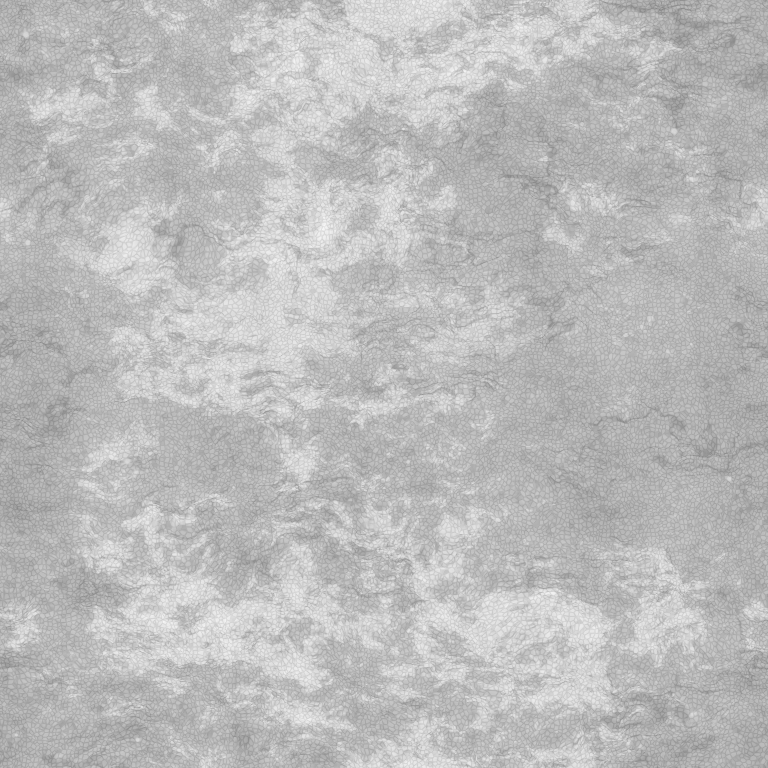
A Shadertoy shader for this texture:

```glsl
// Worn pale grey leather: cloudy tone, ragged scuffed patches, thin wavy
// creases and a fine cellular grain. All noise wraps on whole lattice
// periods, so the square tiles without a seam.
#define BASE_TONE 0.723
#define CLOUD_AMOUNT 0.16
#define STREAK_AMOUNT 0.07
#define SCUFF_AMOUNT 0.068
#define SCUFF_LEVEL 0.665
#define FLAKE_AMOUNT 0.2
#define GRAIN_CELLS 190.0
#define GRAIN_AMOUNT 0.078
#define CELL_TINT 0.04
#define CREASE_AMOUNT 0.13
#define FLECK_CELLS 14.0

vec2 hash2(vec2 p) {
    vec3 q = fract(p.xyx * vec3(0.1031, 0.1030, 0.0973));
    q += dot(q, q.yzx + 33.33);
    return fract((q.xx + q.yz) * q.zy);
}

// Value noise that wraps after "period" lattice cells
float noise(vec2 p, vec2 period, float seed) {
    vec2 i = floor(p), f = fract(p);
    f = f * f * f * (f * (f * 6.0 - 15.0) + 10.0);
    vec2 lo = mod(i, period) + seed, hi = mod(i + 1.0, period) + seed;
    float bottom = mix(hash2(lo).x, hash2(vec2(hi.x, lo.y)).x, f.x);
    float top = mix(hash2(vec2(lo.x, hi.y)).x, hash2(hi).x, f.x);
    return mix(bottom, top, f.y);
}

float fbm(vec2 uv, vec2 period, float gain, float seed) {
    float sum = 0.0, total = 0.0, weight = 1.0;
    for (int k = 0; k < 5; k++) {
        sum += weight * noise(uv * period, period, seed);
        total += weight;
        weight *= gain;
        period *= 2.0;
        seed += 17.3;
    }
    return sum / total;
}

// Cellular grain: x = gap between the two nearest points, y = cell tint
vec2 grain(vec2 uv) {
    vec2 p = uv * GRAIN_CELLS, cell = floor(p);
    float nearest = 9.0, second = 9.0, tint = 0.0;
    for (int y = -1; y <= 1; y++)
    for (int x = -1; x <= 1; x++) {
        vec2 c = cell + vec2(x, y);
        vec2 h = hash2(mod(c, GRAIN_CELLS) + 7.1);
        float d = length(c + h - p);
        second = min(second, max(nearest, d));
        if (d < nearest) { nearest = d; tint = h.x; }
    }
    return vec2(second - nearest, tint);
}

// Thin dark lines where stretched noise crosses its middle value
float crease(vec2 uv, vec2 period, float seed) {
    float n = noise(uv * period, period, seed);
    n += 0.4 * (noise(uv * period * 3.0, period * 3.0, seed + 5.7) - 0.5);
    return 1.0 - smoothstep(0.01, 0.08, abs(n - 0.5));
}

// Rare small pale spots
float flecks(vec2 uv) {
    vec2 p = uv * FLECK_CELLS, cell = mod(floor(p), FLECK_CELLS);
    vec2 place = 0.25 + 0.5 * hash2(cell + 61.7);
    vec2 pick = hash2(cell + 93.2);
    float radius = mix(0.025, 0.06, pick.y);
    float d = length(fract(p) - place);
    return step(0.93, pick.x) * (1.0 - smoothstep(radius * 0.5, radius * 1.4, d));
}

void mainImage(out vec4 fragColor, in vec2 fragCoord) {
    vec2 uv = fragCoord / iResolution.xy;
    vec2 warp = vec2(fbm(uv, vec2(5.0), 0.65, 11.0), fbm(uv, vec2(5.0), 0.65, 29.0)) - 0.5;
    vec2 bent = uv + 0.09 * warp;

    // Broad clouds and brushed streaks in both directions
    float cloud = fbm(uv + 0.06 * warp, vec2(4.0, 5.0), 0.6, 41.0);
    float streak = fbm(uv, vec2(3.0, 18.0), 0.6, 53.0) + fbm(uv, vec2(13.0, 3.0), 0.55, 67.0) - 1.0;

    // Scuffed patches with ragged edges, and darker flakes beside them
    float ragged = fbm(bent, vec2(20.0, 32.0), 0.85, 83.0);
    float scuff = smoothstep(SCUFF_LEVEL - 0.06, SCUFF_LEVEL + 0.06,
                             cloud + 1.25 * (ragged - 0.5) + 0.25 * streak);
    float flakeArea = smoothstep(0.4, 0.62, fbm(uv, vec2(4.0, 5.0), 0.5, 97.0));

    // Creases, broken up by area
    float creaseArea = smoothstep(0.4, 0.65, fbm(uv, vec2(8.0, 12.0), 0.7, 113.0));
    float creases = max(crease(bent, vec2(12.0, 34.0), 131.0),
                        0.8 * crease(bent + 0.03 * warp.yx, vec2(22.0, 50.0), 149.0));

    vec2 skin = grain(uv + 0.03 * warp);
    float tone = BASE_TONE + CLOUD_AMOUNT * (cloud - 0.5) + STREAK_AMOUNT * streak;
    tone += SCUFF_AMOUNT * scuff + FLAKE_AMOUNT * flakeArea * (ragged - 0.5);
    tone += GRAIN_AMOUNT * (smoothstep(0.0, 0.5, skin.x) - 0.55);
    tone += CELL_TINT * (skin.y - 0.5);
    tone -= CREASE_AMOUNT * creases * creaseArea * (0.35 + 0.65 * ragged);
    tone = mix(tone, 0.87, 0.8 * flecks(uv));
    fragColor = vec4(vec3(clamp(tone, 0.0, 1.0)), 1.0);
}
```
